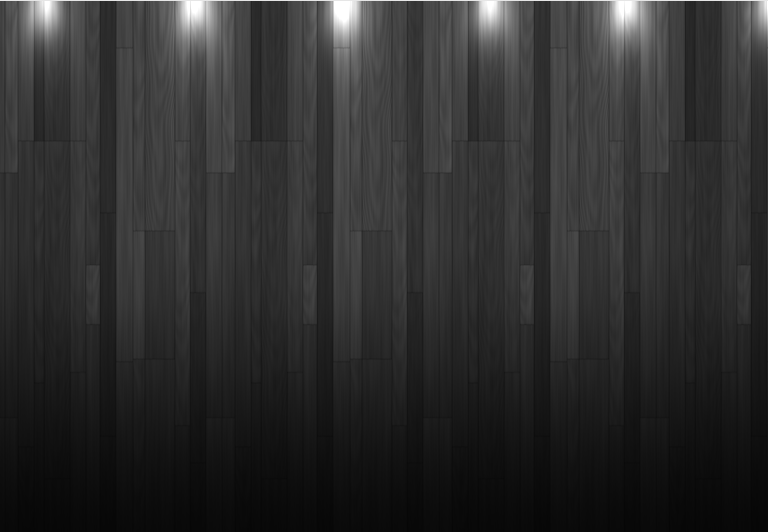
Write a WebGL 2 fragment shader that draws this background.

```glsl
#version 300 es
precision highp float;

uniform vec2 u_resolution;
out vec4 fragColor;

const int PLANKS = 13;
const float PANEL_WIDTH = 0.2826;
const float PANEL_SHIFT = 0.0065;

// Left edge of each plank within one repeating panel
const float EDGES[14] = float[14](0.0, 0.06, 0.134, 0.18, 0.3, 0.373, 0.438,
    0.512, 0.59, 0.645, 0.783, 0.853, 0.926, 1.0);

// Depths of the two end joints in each plank
const vec2 JOINTS[13] = vec2[13](
    vec2(0.325, 0.785), vec2(0.265, 0.84), vec2(0.265, 0.72), vec2(0.265, 0.9),
    vec2(0.265, 0.7), vec2(0.498, 0.61), vec2(0.4, 0.82), vec2(0.09, 0.68),
    vec2(0.434, 0.675), vec2(0.434, 0.675), vec2(0.265, 0.8), vec2(0.55, 0.87),
    vec2(0.325, 0.785));

// Brightness of the upper, middle and lower boards
const vec3 TONES[13] = vec3[13](
    vec3(1.12, 0.95, 1.05), vec3(0.98, 0.9, 0.86), vec3(0.66, 0.9, 0.85),
    vec3(0.76, 0.84, 0.85), vec3(0.98, 1.0, 0.94), vec3(0.96, 1.18, 0.98),
    vec3(0.72, 0.74, 0.78), vec3(1.1, 1.14, 1.05), vec3(1.08, 1.2, 1.05),
    vec3(1.02, 0.96, 1.0), vec3(1.02, 1.08, 1.0), vec3(0.84, 0.8, 0.84),
    vec3(1.08, 0.98, 1.08));

const float LAMPS[6] = float[6](0.059, 0.254, 0.447, 0.638, 0.816, 1.003);

float hash(vec2 p) {
    return fract(sin(dot(p, vec2(127.1, 311.7))) * 43758.5);
}

// Distance to the nearest scattered cell point
float cellular(vec2 p) {
    vec2 cell = floor(p);
    float nearest = 2.0;
    for (int y = -1; y <= 1; y++) {
        for (int x = -1; x <= 1; x++) {
            vec2 id = cell + vec2(x, y);
            vec2 point = id + vec2(hash(id), hash(id + 19.3));
            nearest = min(nearest, length(point - p));
        }
    }
    return nearest;
}

int plankIndex(float x) {
    int index = 0;
    for (int i = 1; i < PLANKS; i++) {
        if (x >= EDGES[i]) index = i;
    }
    return index;
}

// Fine fibres plus wavy arched rings, both stretched along the board
float woodGrain(vec2 p, float seed) {
    float fibres = cellular(vec2(p.x * 95.0, p.y * 9.0) + seed * 17.0) - 0.5;
    float streaks = cellular(vec2(p.x * 38.0, p.y * 2.5) + seed * 31.0) - 0.5;
    float bend = sin(p.y * 17.0 + seed * 6.0) + 0.5 * sin(p.y * 41.0 + seed * 11.0);
    float across = p.x + 0.009 * bend;
    float arch = across * across * 800.0 + p.y * (9.0 + 9.0 * hash(vec2(seed, 2.0)));
    float rings = sin(arch * 6.0 + 1.5 * sin(p.y * 23.0 + seed));
    float figure = smoothstep(0.35, 0.9, hash(vec2(seed, 5.0)));
    return 0.13 * fibres + 0.16 * streaks + 0.055 * figure * rings;
}

float plankShade(float x, float depth, float pixelX, float pixelY) {
    int i = plankIndex(x);
    vec2 joint = JOINTS[i];
    vec2 passed = smoothstep(joint - pixelY, joint + pixelY, vec2(depth));
    vec3 tones = TONES[i];
    float tone = mix(mix(tones.x, tones.y, passed.x), tones.z, passed.y);

    float board = step(joint.x, depth) + step(joint.y, depth);
    float center = 0.5 * (EDGES[i] + EDGES[i + 1]);
    float grain = woodGrain(vec2(x - center, depth), float(i) + board * 13.7);

    float side = min(x - EDGES[i], EDGES[i + 1] - x);
    float seam = 1.0 - smoothstep(0.0, max(pixelX, 0.006), side);
    vec2 gap = abs(depth - joint);
    float end = 1.0 - smoothstep(0.0, max(pixelY, 0.003), min(gap.x, gap.y));
    return tone * (1.0 + grain) * (1.0 - 0.22 * seam) * (1.0 - 0.15 * end);
}

float softSpot(float dx, float depth, float width, float height) {
    return exp(-dx * dx / (width * width) - depth * depth / (height * height));
}

// x holds the hot core, y the wash spread over the wood
vec2 lampLight(float x, float depth) {
    vec2 light = vec2(0.0);
    for (int i = 0; i < 6; i++) {
        float dx = x - LAMPS[i];
        light.x += 0.72 * softSpot(dx, depth, 0.017 + 0.1 * depth, 0.058);
        light.y += 0.2 * softSpot(dx, depth, 0.038, 0.12);
        light.y += 0.07 * softSpot(dx, depth, 0.075, 0.3);
    }
    return light;
}

void main() {
    vec2 uv = gl_FragCoord.xy / u_resolution;
    float depth = 1.0 - uv.y;
    vec2 pixel = 1.0 / u_resolution;

    // Repeating wood panels
    float panelX = fract((uv.x - PANEL_SHIFT) / PANEL_WIDTH);
    float wood = plankShade(panelX, depth, pixel.x / PANEL_WIDTH, pixel.y);

    // Fading room light and lamps
    float room = 0.035 + 0.195 * smoothstep(1.05, 0.4, depth);
    room *= 1.0 - 0.16 * pow(abs(uv.x * 2.0 - 1.0), 3.0);
    vec2 lamps = lampLight(uv.x, depth);
    float shade = wood * (room + lamps.y) + lamps.x * mix(1.0, wood, 0.25);

    // Thin bright trim along the top
    float trim = 1.0 - smoothstep(0.001, 0.001 + pixel.y, depth);
    shade = mix(shade, 0.9, trim);
    fragColor = vec4(vec3(clamp(shade, 0.0, 1.0)), 1.0);
}
```
